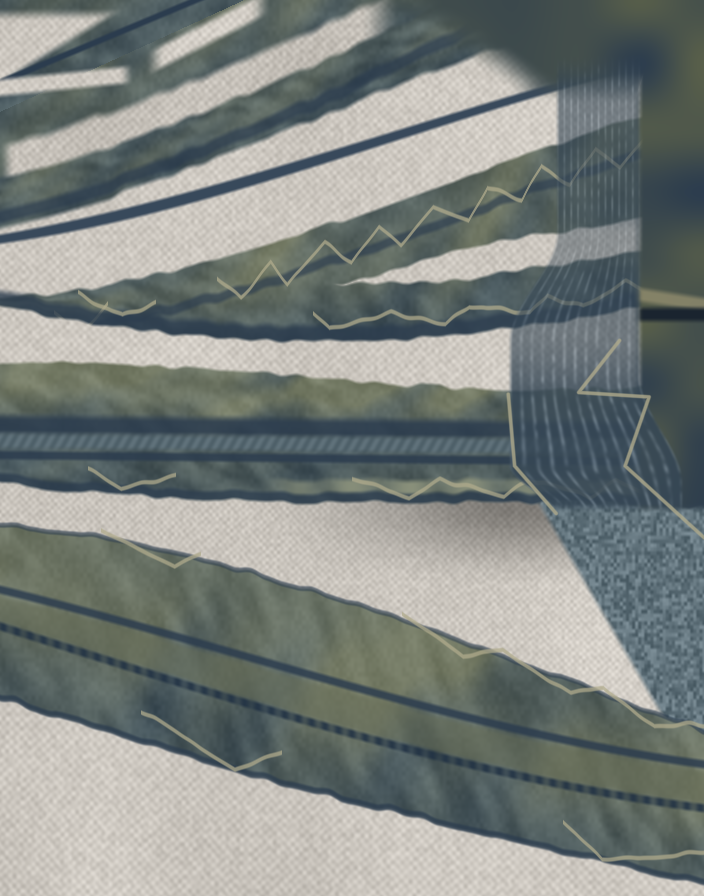
Reproduce this texture procedurally as a WebGL 1 fragment shader.

```glsl
precision highp float;
// Layered strips of pale linen and olive seam tape, crossed by a sheer ribbon and loose stitches.
uniform vec2 u_resolution;

const vec3 NAVY = vec3(.17, .235, .305);
const vec3 SLATE = vec3(.27, .34, .375);
const vec3 OLIVE = vec3(.46, .485, .4);
const vec3 LINEN = vec3(.81, .79, .76);
const vec3 THREAD = vec3(.69, .67, .55);

float hash(vec2 p) {
  p = fract(p * vec2(.1031, .1173));
  p += dot(p, p.yx + 33.33);
  return fract((p.x + p.y) * p.x * 7.31);
}

float noise(vec2 p) {
  vec2 i = floor(p), f = fract(p), o = vec2(1, 0);
  f *= f * (3. - 2. * f);
  return mix(mix(hash(i), hash(i + o), f.x), mix(hash(i + o.yx), hash(i + 1.), f.x), f.y);
}

// Height below a cubic through a, b, c, d at x = 0, 1/3, 2/3, 1.
float edge(vec2 p, float a, float b, float c, float d) {
  float t = p.x * 3., u = t - 1., v = t - 2., w = t - 3.;
  return p.y + a * u * v * w / 6. - b * t * v * w / 2. + c * t * u * w / 2. - d * t * u * v / 6.;
}

float above(float v, float soft) { return smoothstep(-soft, soft, v); }
float stroke(float d, float w) { return 1. - smoothstep(w * .4, w * 1.4, abs(d)); }
void lay(inout vec3 c, vec3 paint, float mask) { c = mix(c, paint, mask); }

float thread(vec2 p, vec2 a, vec2 b) {
  vec2 s = vec2(.785, 1), d = (b - a) * s, q = (p - a) * s;
  return stroke(length(q - d * clamp(dot(q, d) / dot(d, d), 0., 1.)), .0022);
}

// Pale cloth with woven threads and soft stains.
vec3 linen(vec2 p, float scale) {
  float weave = sin(p.x * scale + p.y * 30.) * sin(p.y * scale * 1.27 - p.x * 40.);
  return LINEN + .035 * weave + .07 * noise(p * scale * .4) + .06 * noise(p * 7.) - .065;
}

// Shiny tape: t runs from the upper edge (0) to the lower edge (1).
vec3 tape(vec2 p, float t, float seed, float sheen) {
  float folds = noise(vec2(p.x * 15. + t * 2., t * 1.6) + seed);
  float fine = noise(vec2(p.x * 38. - t * 4., t * 5. + seed));
  float lit = sheen * (1. - .65 * smoothstep(.25, 1., t)) * (.35 + folds);
  vec3 c = mix(NAVY, SLATE, .3 + .7 * fine);
  return mix(c, OLIVE, min(lit, 1.)) + .1 * (fine - .5) + .035 * (noise(p * 190.) - .5);
}

// Irregular zigzag sewing along an edge at height d.
float sewing(float x, float d, float count, float height) {
  float cell = floor(x * count), f = fract(x * count);
  float w = mix(.2, .8, hash(vec2(cell, count)));
  float z = min(f / w, (1. - f) / (1. - w));
  return .75 * stroke(d - height * (z - .5), .0026) * step(.25, hash(vec2(cell, 7)));
}

void main() {
  vec2 p = gl_FragCoord.xy / u_resolution;
  p.y = 1. - p.y;
  float x = p.x, y = p.y, e = .0025;
  vec2 q = p + vec2(0, .006 * (noise(p * vec2(45, 9)) - .5));
  vec3 far = linen(p, 520.);

  // Distant folds in the upper left.
  vec3 c = tape(p, fract((y + .36 * x) * 8.), 3., .65);
  lay(c, far, above(.092 - y - .48 * x, .006) * above(y - .016, .008));
  lay(c, NAVY, stroke(y + .33 * x - .092, .004));
  lay(c, far, above(.009 - abs(y - .098 + .08 * x), .004) * above(.18 - x, .01));
  lay(c, far, above(.012 - abs(y - .155 + .4 * x), .005) * above(.075 - abs(x - .295), .015));

  // Upper fan of linen and tape, painted from far to near.
  float a = edge(q, .163, .072, -.045, -.15);
  lay(c, far - .04, above(a, .006) * above(.54 - x, .03) * above(x - .01, .01));
  a = edge(q, .198, .111, -.01, -.13);
  lay(c, tape(p, a / .07, 11., .55), above(a, .004));
  lay(c, NAVY, .7 * stroke(a - .043, .008));
  a = edge(q, .254, .169, .065, 0.);
  lay(c, far, above(a, .004) * above(.76 - x, .04));
  lay(c, NAVY + .05, above(edge(p, .262, .2, .121, .05), e));
  lay(c, far, above(edge(p, .272, .213, .131, .06), e));
  a = edge(q, .332, .284, .195, .11);
  float low = edge(q, .341, .378, .372, .325);
  lay(c, tape(p, a / max(a - low, .02), 23., .85), above(a, e));
  lay(c, NAVY, .65 * stroke(a - .042, .006));
  lay(c, THREAD, sewing(x, a - .035, 13., .03));
  float wedge = .018 * smoothstep(.47, .68, x) - abs(q.y - .38 + .13 * x);
  lay(c, far, above(wedge, e) * above(x - .48, .01));
  lay(c, NAVY, .8 * stroke(low + .008, .01));
  lay(c, THREAD, sewing(x, low + .022, 9., .018));
  lay(c, far, above(low, e));

  // Middle tape with its ribbed channel.
  a = edge(q, .404, .414, .433, .425);
  lay(c, tape(p, a / .085, 31., 1.), above(a, e));
  a = y - .474 - .008 * x;
  lay(c, NAVY, .85 * stroke(a, .011));
  lay(c, SLATE + .07 + .035 * sin(x * 420. + y * 300.), stroke(a - .018, .009));
  lay(c, NAVY, .85 * stroke(a - .034, .005));
  a = edge(q, .536, .557, .558, .565);
  lay(c, OLIVE + .08, stroke(a + .016, .008) * above(x - .4, .04) * noise(vec2(x * 24., 2)));
  lay(c, NAVY, .75 * stroke(a + .003, .006));
  lay(c, THREAD, sewing(x, a + .014, 8., .02));

  // Broad linen with its shadow and the grey net on the right.
  vec3 cloth = linen(p, 600.);
  cloth *= 1. - .38 * smoothstep(.32, .75, x) * (1. - smoothstep(.56, .66, y));
  lay(cloth, SLATE + .22 * noise(p * 230.), above(x - .35 - .74 * y, .006));
  lay(c, cloth, above(a - .002, e));

  // Near tape: two dark grooves and ragged sewing.
  a = edge(q, .586, .634, .719, .815);
  low = edge(q, .779, .859, .927, .986);
  lay(c, tape(p, a / (a - low), 47., .95), above(a, e));
  lay(c, NAVY, .6 * stroke(a, .003));
  lay(c, THREAD, sewing(x, a - .004, 7., .022));
  float groove = edge(p, .658, .729, .801, .853), rib = edge(p, .699, .781, .853, .902);
  lay(c, OLIVE - .06, .55 * above(groove - .008, .004) * above(-rib - .006, .004));
  lay(c, NAVY, .85 * stroke(groove, .005));
  lay(c, NAVY - .04, stroke(rib, .005) * (.7 + .2 * sin(x * 330.)));
  lay(c, linen(p, 480.) - .015, above(low, e));
  lay(c, NAVY, .75 * stroke(low + .002, .004));
  lay(c, THREAD, sewing(x, low + .018, 5., .034));

  // Dark cloth on the right, then the sheer ribbon.
  float upper = above(.567 - y, .006), side = above(x - .907, .008);
  vec3 shade = mix(NAVY, OLIVE - .11, noise(p * vec2(11, 14) + 5.));
  lay(c, shade, max(side * upper, above(x - .58 - 1.9 * y, .05) * above(.1 - y, .02)));
  lay(c, THREAD - .12, .8 * stroke(y - .22 - .12 * x, .008) * side);
  lay(c, NAVY * .6, stroke(y - .351, .008) * side);
  float left = .792 - .067 * smoothstep(.26, .38, y) + .065 * smoothstep(.52, .575, y);
  float right = .908 + .06 * smoothstep(.42, .54, y);
  float sheer = above(x - left, .004) * above(right - x, .004) * upper * above(y - .08, .02);
  float strands = pow(.5 + .5 * cos((x - left) / (right - left) * 75.), 3.) * noise(p * vec2(60, 130));
  float density = mix(.62, .88, smoothstep(.37, .46, y)) - .18 * stroke(y - .275, .03);
  lay(c, mix(NAVY, SLATE, .4) + .2 * strands, sheer * density);

  // Loose threads.
  vec2 k = vec2(.731, .52), l = vec2(.822, .438), m = vec2(.922, .443), n = vec2(.888, .52);
  float loose = max(thread(p, vec2(.722, .44), k), thread(p, k, vec2(.79, .573)));
  loose = max(loose, max(thread(p, vec2(.88, .38), l), thread(p, l, m)));
  loose = max(loose, max(thread(p, m, n), thread(p, n, vec2(1, .6))));
  lay(c, THREAD, .8 * loose);
  gl_FragColor = vec4(clamp(c, 0., 1.), 1);
}
```
